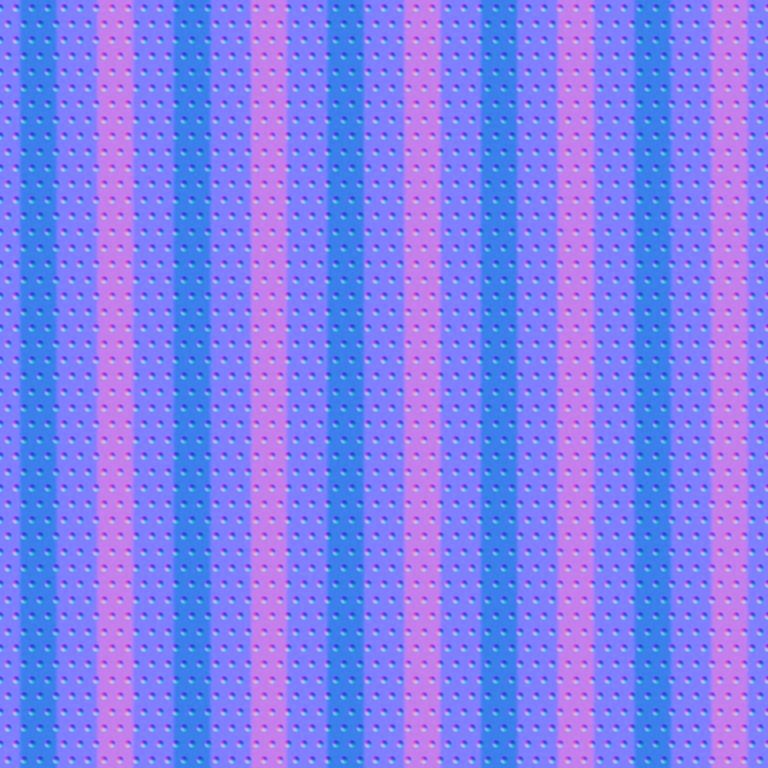
A three.js fragment shader for this texture map:

```glsl
// Tangent-space normal map of corrugated sheet: vertical ridges with staggered round dimples.
#define RIDGES 5.0          // ridges across
#define DIMPLES 48.0        // dimple columns and rows
#define FLANK_HALF 0.117    // half width of a sloped flank, in ridge periods
#define FLANK_SOFT 0.018    // softness of the flank edges, in ridge periods
#define FLANK_SLOPE 0.63    // steepness of the flanks
#define DIMPLE_RADIUS 0.27  // in dimple cells
#define DIMPLE_SLOPE 0.85   // steepest part of a dimple wall
#define GRAIN_CELLS 192.0   // noise cells across the tile
#define GRAIN_SLOPE 0.07    // strength of the surface grain

varying vec2 vUv;

const float PI = 3.14159265;

// Random unit gradient for a lattice point, wrapped at the period
vec2 latticeGradient(vec2 cell, float period, float seed) {
  vec3 p = fract(vec3(mod(cell, period), seed).xyx * vec3(0.1031, 0.1030, 0.0973) + seed * 0.137);
  p += dot(p, p.yzx + 33.33);
  float angle = 2.0 * PI * fract((p.x + p.y) * p.z);
  return vec2(cos(angle), sin(angle));
}

// Gradient noise that repeats after a whole number of cells
float wrappedNoise(vec2 p, float period, float seed) {
  vec2 cell = floor(p);
  vec2 f = p - cell;
  vec2 u = f * f * f * (f * (f * 6.0 - 15.0) + 10.0);
  vec2 e = vec2(1.0, 0.0);
  float a = dot(latticeGradient(cell, period, seed), f);
  float b = dot(latticeGradient(cell + e.xy, period, seed), f - e.xy);
  float c = dot(latticeGradient(cell + e.yx, period, seed), f - e.yx);
  float d = dot(latticeGradient(cell + e.xx, period, seed), f - e.xx);
  return mix(mix(a, b, u.x), mix(c, d, u.x), u.y);
}

// Soft-edged band of a flank around a centre within the ridge period
float flankBand(float phase, float centre) {
  return 1.0 - smoothstep(FLANK_HALF - FLANK_SOFT, FLANK_HALF + FLANK_SOFT, abs(phase - centre));
}

// Rising flank leans left, falling flank leans right
vec2 ridgeTilt(vec2 uv) {
  float phase = fract(uv.x * RIDGES);
  return vec2(FLANK_SLOPE * (flankBand(phase, 0.75) - flankBand(phase, 0.25)), 0.0);
}

// Dimple walls lean toward the dimple centre; odd rows shift by half a cell
vec2 dimpleTilt(vec2 uv) {
  vec2 grid = uv * DIMPLES;
  grid.x += 0.5 * mod(floor(grid.y), 2.0);
  vec2 offset = fract(grid) - 0.5;
  float dist = length(offset);
  float wall = sin(PI * min(dist / DIMPLE_RADIUS, 1.0));
  return -DIMPLE_SLOPE * wall * offset / max(dist, 0.0001);
}

// Fine irregular tilt of the whole surface
vec2 grainTilt(vec2 uv) {
  vec2 p = uv * GRAIN_CELLS;
  return GRAIN_SLOPE * vec2(wrappedNoise(p, GRAIN_CELLS, 1.0), wrappedNoise(p, GRAIN_CELLS, 2.0));
}

void main() {
  vec2 tilt = ridgeTilt(vUv) + dimpleTilt(vUv) + grainTilt(vUv);
  vec3 normal = normalize(vec3(tilt, 1.0));
  gl_FragColor = vec4(normal * 0.5 + 0.5, 1.0);
}
```
